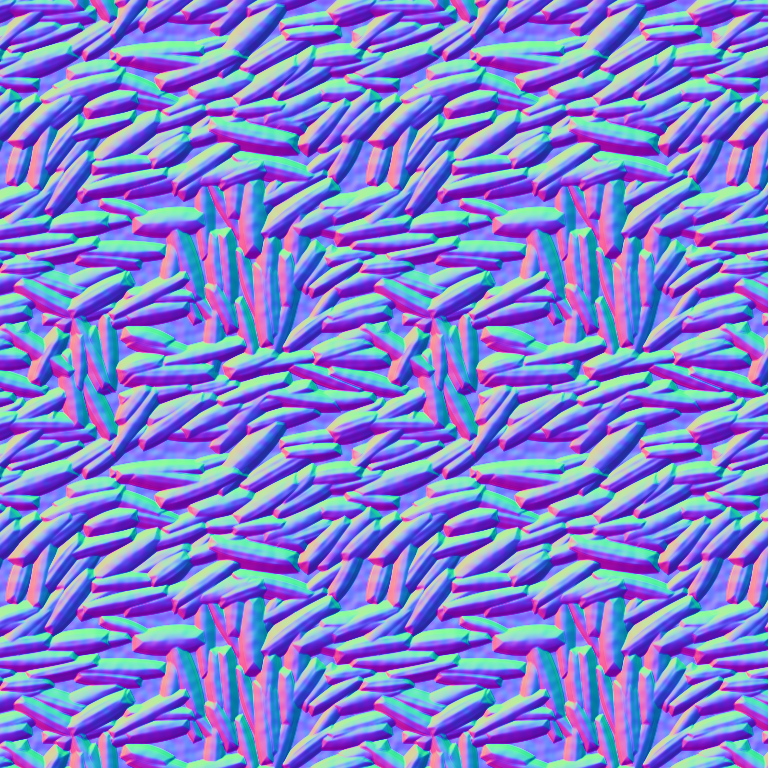
Write a WebGL 1 fragment shader that draws this texture map.

```glsl
precision highp float;
// Tiling normal map of grooved, overlapping wood chips in swirling clusters.

#define TILE vec2(0.469, 0.544)   // size of one repeat on the canvas
#define CELLS vec2(12.0, 14.0)    // chips across and down one repeat
#define CHIP_LENGTH 0.052         // half length
#define CHIP_WIDTH 0.0125         // half width
#define STACK 0.020               // height range of the pile
#define BULGE 0.95                // roundness of a chip
#define WALL 4.0                  // steepness of chip sides
#define TILT 0.85                 // sideways lean of chips
#define GROOVE 0.0009             // depth of the grooves
#define WEAR 0.0022               // depth of surface dents
#define RELIEF 1.15               // overall slope strength
#define TAP 0.0018                // spacing of the slope samples

uniform vec2 u_resolution;

const float TAU = 6.28319;

vec2 hash2(vec2 c) {
  vec2 k = vec2(dot(c, vec2(127.1, 311.7)), dot(c, vec2(269.5, 183.3)));
  return fract(sin(k) * 43758.5);
}

float cornerSlope(vec2 corner, vec2 offset, vec2 period) {
  float a = TAU * hash2(mod(corner, period) + 7.0).x;
  return dot(vec2(cos(a), sin(a)), offset);
}

// Gradient noise that wraps after "period" lattice steps
float noise(vec2 p, vec2 period) {
  vec2 i = floor(p), f = p - i;
  vec2 s = f * f * f * (f * (f * 6.0 - 15.0) + 10.0);
  vec2 e = vec2(1.0, 0.0);
  float low = mix(cornerSlope(i, f, period),
                  cornerSlope(i + e, f - e, period), s.x);
  float high = mix(cornerSlope(i + e.yx, f - e.yx, period),
                   cornerSlope(i + 1.0, f - 1.0, period), s.x);
  return mix(low, high, s.y);
}

// Weight of a soft round area
float areaWeight(vec2 offset, float radius) {
  return 1.0 - smoothstep(0.6 * radius, radius, length(offset));
}

// Main chip direction at a place in the repeat, from 0 to 1
float grainAngle(vec2 q) {
  float angle = 0.28 + 1.5 * noise(q * 4.0, vec2(4.0));
  vec2 fan = fract(q - vec2(0.68, 0.36) + 0.5) - 0.5;
  vec2 upright = fract(q - vec2(0.25, 0.12) + 0.5) - 0.5;
  angle = mix(angle, 1.7 - 3.0 * fan.x, areaWeight(fan, 0.24));
  return mix(angle, 1.75, areaWeight(upright, 0.15));
}

// Height of one chip at four sample points relative to its centre
vec4 chipHeight(vec4 x, vec4 y, vec2 id, float angle) {
  vec2 size = hash2(id + 31.0);
  vec2 lean = hash2(id + 57.0) - 0.5;
  vec2 layer = hash2(id + 83.0);
  float halfLength = CHIP_LENGTH * mix(0.55, 1.1, size.x);
  float halfWidth = CHIP_WIDTH * mix(0.55, 1.2, size.y);
  float c = cos(angle), s = sin(angle);
  vec4 along = c * x + s * y;
  vec4 across = c * y - s * x;

  // Tapered outline, negative inside
  vec4 reach = along / halfLength;
  vec4 edge = max(abs(across) - halfWidth * (1.0 - 0.45 * reach * reach),
                  abs(along) - halfLength);
  vec4 crown = 1.0 - clamp(-edge / halfWidth, 0.0, 1.0);
  vec4 grooves = sin(across * 720.0 + along * 24.0 * lean.x + TAU * layer.y);
  return STACK * layer.x + BULGE * halfWidth * (1.0 - crown * crown)
       + 2.0 * TILT * lean.x * across + 0.25 * lean.y * along
       + GROOVE * layer.y * grooves - WALL * max(edge, 0.0);
}

// Heights right, left, above and below p
vec4 pileHeights(vec2 p) {
  vec2 cellSize = TILE / CELLS;
  vec2 home = floor(p / cellSize);
  vec4 tapX = vec4(TAP, -TAP, 0.0, 0.0);
  vec4 tapY = tapX.zwxy;
  vec4 height = vec4(-0.006);
  for (int j = -2; j <= 2; j++) {
    for (int i = -2; i <= 2; i++) {
      vec2 cell = home + vec2(float(i), float(j));
      vec2 id = mod(cell, CELLS);
      vec2 jitter = hash2(id);
      vec2 d = p - (cell + jitter) * cellSize;
      float angle = grainAngle((id + jitter) / CELLS)
                  + 0.6 * (hash2(id + 11.0).y - 0.5);
      height = max(height, chipHeight(d.x + tapX, d.y + tapY, id, angle));
    }
  }
  // Dents and wear over the whole pile
  vec2 period = CELLS * 3.0;
  vec2 q = p / TILE * period, t = TAP / TILE * period;
  vec4 dents = vec4(noise(q + vec2(t.x, 0.0), period),
                    noise(q - vec2(t.x, 0.0), period),
                    noise(q + vec2(0.0, t.y), period),
                    noise(q - vec2(0.0, t.y), period));
  return height + WEAR * dents;
}

void main() {
  vec2 p = gl_FragCoord.xy / min(u_resolution.x, u_resolution.y);
  vec4 h = pileHeights(p - vec2(0.0, 1.0));
  vec2 slope = RELIEF * (h.xz - h.yw) / (2.0 * TAP);
  // Red faces left, green faces up
  vec3 normal = normalize(vec3(slope.x, -slope.y, 1.0));
  gl_FragColor = vec4(0.5 + 0.5 * normal, 1.0);
}
```
